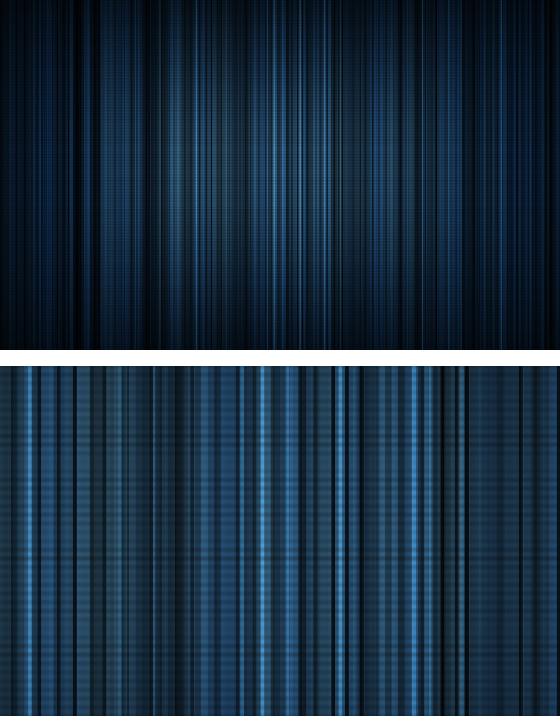
Top: the whole. Bottom: its middle third, enlarged.
Give the GLSL for this pattern, as a WebGL 1 fragment shader.

```glsl
precision highp float;
uniform vec2 u_resolution;

float hash(float n) {
  return fract(sin(n * 127.1 + 3.7) * 43758.5);
}

float gradientNoise(float x) {
  float cell = floor(x);
  float f = x - cell;
  float left = (hash(cell) * 2.0 - 1.0) * f;
  float right = (hash(cell + 1.0) * 2.0 - 1.0) * (f - 1.0);
  return 2.0 * mix(left, right, f * f * f * (f * (f * 6.0 - 15.0) + 10.0));
}

// Adjoining bars of random level, blended over one pixel at each edge
float bars(float x, float count, float seed, float pixel) {
  float t = x * count;
  float edge = floor(t + 0.5);
  float soft = max(0.5 * pixel * count, 0.08);
  return mix(hash(edge - 1.0 + seed), hash(edge + seed),
             smoothstep(-soft, soft, t - edge));
}

// Sparse thin lines, one jittered line in each cell
float threads(float x, float count, float seed, float rarity, float pixel) {
  float cell = floor(x * count);
  float center = (cell + 0.2 + 0.6 * hash(cell + seed)) / count;
  float strength = pow(hash(cell + seed + 71.0), rarity);
  float halfWidth = 0.0011;
  return strength * (1.0 - smoothstep(halfWidth - 0.5 * pixel,
                                     halfWidth + 0.5 * pixel, abs(x - center)));
}

float spot(vec2 p, vec2 center, vec2 radius) {
  vec2 d = (p - center) / radius;
  return exp(-dot(d, d));
}

void main() {
  vec2 uv = gl_FragCoord.xy / u_resolution;
  float pixel = 1.0 / u_resolution.x;

  // Soft light behind the stripes
  float glow = spot(uv, vec2(0.37, 0.53), vec2(0.20, 0.40))
             + 0.75 * spot(uv, vec2(0.68, 0.52), vec2(0.18, 0.40));
  glow = min(glow, 1.0);
  float vertical = 1.0 - 0.55 * pow(abs(uv.y * 2.0 - 1.0), 2.0);
  float sides = 1.0 - 0.35 * pow(abs(uv.x * 2.0 - 1.0), 4.0);

  // Broad bands, narrow stripes and fine bars
  float level = 0.95 + 0.35 * gradientNoise(uv.x * 17.0 + 4.0)
              + 0.45 * gradientNoise(uv.x * 61.0 + 40.0);
  level += 0.75 * (bars(uv.x, 256.0, 11.0, pixel) - 0.5);
  level += 0.45 * (bars(uv.x, 137.0, 503.0, pixel) - 0.5);
  level *= 1.0 - 0.85 * threads(uv.x, 110.0, 211.0, 1.2, pixel);
  level = max(level, 0.08);

  // Fine horizontal weave, uneven from row to row
  float row = uv.y * 120.0;
  float visible = clamp(u_resolution.y / 120.0 - 2.0, 0.0, 1.0);
  float weave = 0.5 + 0.5 * cos(6.28318 * row);
  float depth = 0.18 + 0.14 * gradientNoise(row * 0.37);
  float cloth = 1.0 - visible * depth * (weave - 0.2);

  // Saturated blue at the sides, greyer steel blue in the light
  vec3 tint = mix(vec3(0.045, 0.145, 0.26), vec3(0.125, 0.235, 0.32), glow);
  tint *= 1.0 + 0.15 * gradientNoise(uv.x * 29.0 + 90.0) * vec3(-1.0, 0.0, 1.0);
  float light = vertical * sides * (0.88 + 0.22 * glow);
  vec3 color = tint * level * light * cloth;

  // Bright cyan threads
  float shine = threads(uv.x, 72.0, 31.0, 4.0, pixel)
              + 0.6 * threads(uv.x, 43.0, 307.0, 3.0, pixel);
  color += vec3(0.10, 0.25, 0.35) * shine * (0.35 + 0.65 * light) * cloth;

  gl_FragColor = vec4(color, 1.0);
}
```
